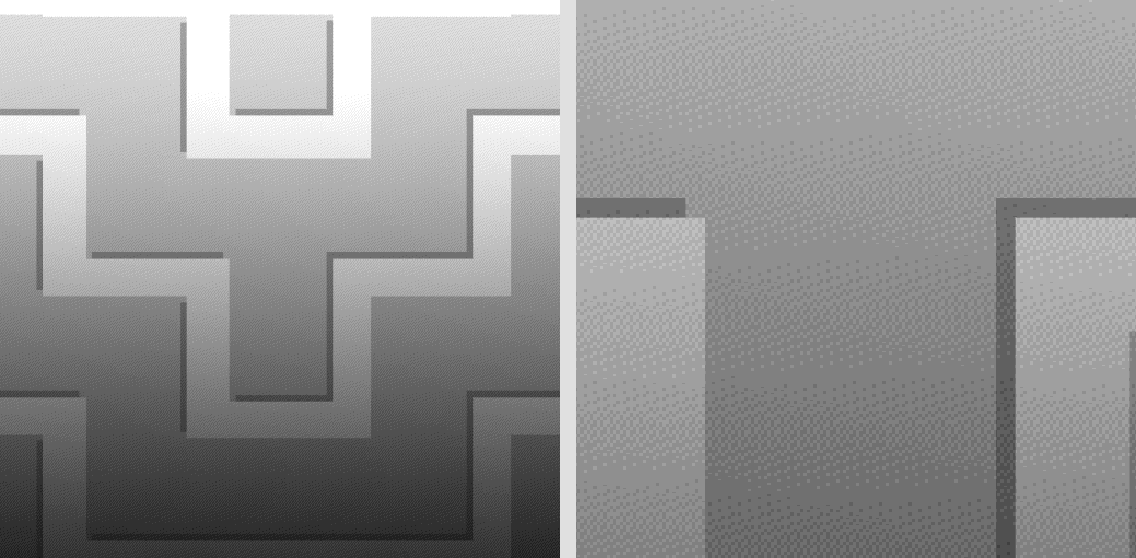
Left, the full canvas; right, a detail of the centre.
Reproduce this pattern procedurally as a WebGL 1 fragment shader.

```glsl
precision highp float;
// Stepped ribbons, each a staircase valley, stacked down the canvas.
// Ribbon, ground and cast shade each follow one vertical grey ramp,
// which is then reduced to a few grey levels with a fine dither.

#define GRID vec2(768.0, 764.0)    // layout units across the canvas
#define RISE vec2(196.0, 194.0)    // stair height: top edge, bottom edge
#define RUN vec2(197.0, 192.0)     // stair width: left side, right side
#define BAR_BOTTOM 20.0            // lower edge of the bar along the top
#define FLOOR_TOP 740.0            // ribbons fill flat below this line
#define SHADE 9.0                  // reach of the shade, up and to the left
#define SHADE_GAP 8.0              // shade held back at inner corners
#define LEVELS 16.0                // grey steps
#define DITHER_CELLS 512.0         // dither cells across the canvas

uniform vec2 u_resolution;

// Signed distance to the area above a staircase valley (y points down).
// sides holds the left and right x of its middle stair.
float aboveStairs(vec2 p, vec2 sides, float top, float rise) {
  float d = 1e4;
  for (int i = 0; i < 3; i++) {
    float n = float(i);
    vec2 wall = sides + vec2(RUN.x, -RUN.y) * (n - 1.0);
    float across = max(wall.x - p.x, p.x - wall.y);
    d = min(d, max(p.y - top - rise * n, across));
  }
  return d;
}

// Signed distance to the union of the ribbons and the top bar.
float ribbonDistance(vec2 p) {
  float d = p.y - BAR_BOTTOM;
  for (int i = -1; i <= 1; i++) {
    float k = float(i);
    // Spacing is slightly uneven from one ribbon to the next.
    float topEdge = 158.0 + 389.0 * k - 3.0 * k * k;
    float bottomEdge = 212.0 + 383.0 * k;
    float outer = aboveStairs(p, vec2(118.0, 649.0), topEdge, RISE.x);
    float inner = aboveStairs(p, vec2(59.0, 701.0), bottomEdge, RISE.y);
    outer = max(outer, p.y - FLOOR_TOP);
    outer = min(outer, FLOOR_TOP - p.y + 2.0 * max(p.y - FLOOR_TOP, outer));
    d = min(d, max(-outer, inner));
  }
  return d;
}

// Antialiased ribbon coverage.
float ribbon(vec2 p) {
  float pixel = GRID.x / u_resolution.x;
  return clamp(0.5 - ribbonDistance(p) / pixel, 0.0, 1.0);
}

// Sine-free gradient noise for the dither threshold.
float ditherHash(vec2 cell) {
  return fract(52.983 * fract(dot(cell, vec2(0.06711, 0.00584))));
}

void main() {
  vec2 uv = gl_FragCoord.xy / u_resolution;
  vec2 p = vec2(uv.x, 1.0 - uv.y) * GRID;
  float t = 1.0 - uv.y;

  // Vertical darkening shared by all layers.
  float ramp = mix(pow(t, 1.27), smoothstep(0.0, 1.0, t), 0.35);
  float ground = 0.87 - 0.72 * ramp;
  float shade = 0.64 - 0.52 * ramp;
  float band = min(1.08 - 0.88 * ramp, 1.0);

  // Layers: ground, shade, ribbon.
  float shadeMask = ribbon(p + SHADE) * (1.0 - ribbon(p - SHADE_GAP));
  float grey = mix(ground, shade, shadeMask);
  grey = mix(grey, band, ribbon(p));

  // Dithered grey levels.
  vec2 cell = floor(gl_FragCoord.xy / u_resolution.x * DITHER_CELLS);
  grey = floor(grey * LEVELS + ditherHash(cell)) / LEVELS;
  gl_FragColor = vec4(vec3(clamp(grey, 0.0, 1.0)), 1.0);
}
```
